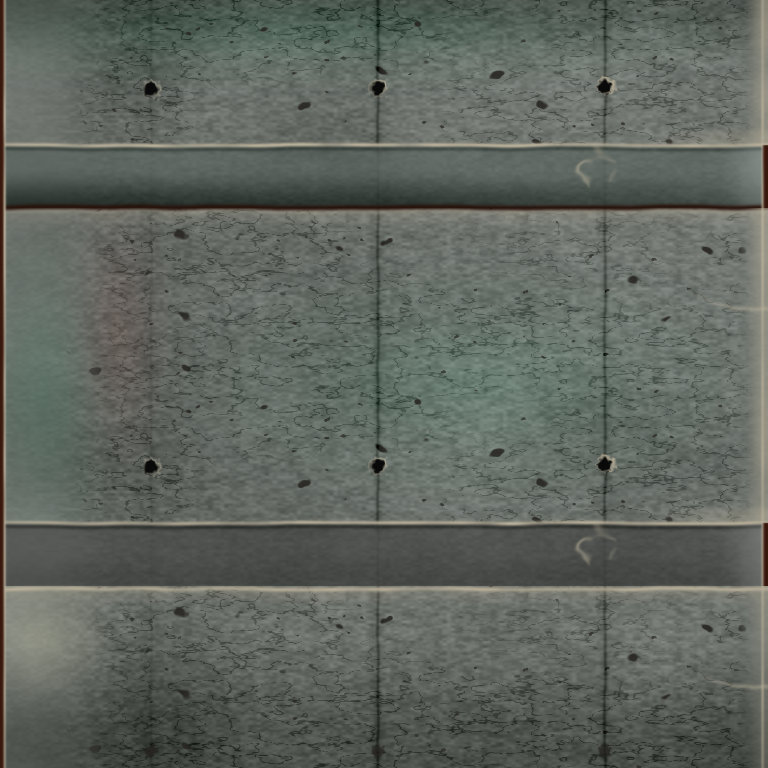
Give the GLSL for this texture, as a WebGL 1 fragment shader.

```glsl
precision highp float;
uniform vec2 u_resolution;

const float PERIOD = 0.492;         // height of one panel plus its groove
const float GROOVE_BASE = 0.237;    // lower edge of the lower groove
const float GROOVE_HEIGHT = 0.082;
const float SEAM_START = 0.1966;
const float SEAM_STEP = 0.2956;
const float SEAM_WIDTH = 0.0022;
const float HOLE_HEIGHT = 0.156;    // measured from the groove base
const float HOLE_RADIUS = 0.0088;
const float FAINT_HOLE_Y = 0.022;
const float EDGE_LEFT = 0.006;
const float EDGE_RIGHT = 0.993;
const float GRAIN = 0.085;

const vec3 CONCRETE = vec3(0.43, 0.45, 0.43);
const vec3 GROOVE = vec3(0.325, 0.335, 0.325);
const vec3 CREAM = vec3(0.74, 0.70, 0.61);
const vec3 RUST = vec3(0.22, 0.09, 0.05);
const vec3 PIT = vec3(0.14, 0.13, 0.12);
const vec3 HOLE = vec3(0.03, 0.035, 0.03);
const vec3 GREEN_TINT = vec3(-0.035, 0.02, 0.0);
const vec3 RED_TINT = vec3(0.02, -0.035, -0.03);

float hash(vec2 p) {
  return fract(sin(dot(p, vec2(127.1, 311.7))) * 43758.5453);
}

float noise(vec2 p) {
  vec2 i = floor(p), f = fract(p);
  f = f * f * (3.0 - 2.0 * f);
  return mix(mix(hash(i), hash(i + vec2(1.0, 0.0)), f.x),
             mix(hash(i + vec2(0.0, 1.0)), hash(i + 1.0), f.x), f.y);
}

float fbm(vec2 p) {
  float sum = 0.0, amp = 0.5;
  for (int i = 0; i < 4; i++) {
    sum += amp * noise(p);
    p = p * 2.03 + 17.3;
    amp *= 0.5;
  }
  return sum;
}

float blob(vec2 p, vec2 centre, vec2 radius) {
  vec2 q = (p - centre) / radius;
  return exp(-dot(q, q));
}

float soft(float d, float width) {
  return exp(-d * d / (width * width));
}

// Scattered flat pits, one candidate per cell
float pits(vec2 p, float cells, float chance) {
  vec2 g = p * cells, id = floor(g);
  vec2 centre = 0.3 + 0.4 * vec2(hash(id + 3.1), hash(id + 8.7));
  vec2 q = fract(g) - centre;
  q.y = q.y * 1.7 + q.x * (hash(id + 5.3) - 0.5) * 1.6;
  float radius = mix(0.06, 0.17, hash(id + 1.9));
  float d = length(q) + 0.14 * (noise(g * 9.0) - 0.5);
  return step(hash(id), chance) * (1.0 - smoothstep(radius - 0.05, radius + 0.05, d));
}

void main() {
  vec2 uv = gl_FragCoord.xy / u_resolution;
  float px = 1.0 / min(u_resolution.x, u_resolution.y);
  float row = floor((uv.y - GROOVE_BASE) / PERIOD);
  vec2 p = vec2(uv.x, uv.y - GROOVE_BASE - row * PERIOD);
  float upper = step(0.5, row);
  float lowest = step(row, -0.5);
  float panel = smoothstep(-px, px, p.y - GROOVE_HEIGHT);
  float wear = smoothstep(0.05, 0.16, uv.x) * (1.0 - smoothstep(0.95, 0.99, uv.x));

  // Broad discolouration of the panels
  float cloud = fbm(uv * vec2(5.0, 7.0) + 2.0) - 0.47;
  vec3 col = CONCRETE + cloud * 0.14;
  col += GREEN_TINT * (blob(uv, vec2(0.06, 0.49), vec2(0.07, 0.14))
       + blob(uv, vec2(0.62, 0.5), vec2(0.24, 0.1)) + blob(uv, vec2(0.4, 0.96), vec2(0.4, 0.05)));
  col += RED_TINT * blob(uv, vec2(0.15, 0.56), vec2(0.05, 0.13));
  col -= 0.10 * smoothstep(0.92, 1.0, uv.y) + 0.15 * smoothstep(0.19, 0.0, uv.y);
  col -= 0.07 * blob(p, vec2(0.17, 0.155), vec2(0.09, 0.07));
  col -= 0.05 * blob(p, vec2(0.2, 0.3), vec2(0.08, 0.2));
  col += vec3(0.13, 0.12, 0.09) * blob(uv, vec2(0.05, 0.17), vec2(0.07, 0.06));

  // Recessed groove, shaded towards its lower edge
  float depth = 1.0 - smoothstep(0.0, GROOVE_HEIGHT * 0.65, p.y);
  vec3 groove = GROOVE + cloud * 0.10 + upper * vec3(0.045, 0.07, 0.06);
  groove -= depth * mix(0.04, 0.20 - 0.07 * smoothstep(0.5, 0.9, uv.x), upper);
  groove += 0.12 * smoothstep(0.93, 1.0, uv.x);
  col = mix(groove, col, panel);

  // Surface grain and horizontal hairline cracks
  float grain = noise(p * vec2(190.0, 310.0)) + noise(p * vec2(95.0, 220.0) + 9.0) - 1.0;
  col += grain * GRAIN * mix(0.3, 1.0, wear) * mix(0.35, 1.0, panel);
  float ridge = abs(fbm(p * vec2(28.0, 75.0)) - 0.47);
  float cracked = smoothstep(0.45, 0.7, noise(p * vec2(6.0, 9.0) + 4.0));
  cracked = max(cracked, blob(p, vec2(0.76, 0.44), vec2(0.13, 0.07)));
  col -= 0.13 * cracked * wear * panel * (1.0 - smoothstep(0.0, 0.035, ridge));
  float pitted = max(pits(p, 19.0, 0.13), 0.8 * pits(p + 0.37, 47.0, 0.10));
  col = mix(col, PIT, 0.85 * pitted * wear * panel);

  // Vertical seams with their tie holes
  for (int i = 0; i < 3; i++) {
    float k = float(i);
    float x = SEAM_START + k * SEAM_STEP;
    float dx = uv.x - x + 0.002 * (noise(vec2(k, p.y * 35.0)) - 0.5);
    float crisp = mix(0.25, 1.0, step(0.5, k)) * mix(0.15, 1.0, panel);
    col -= crisp * (0.13 * soft(dx, SEAM_WIDTH) + 0.045 * soft(dx, 0.008));
    vec2 q = vec2(uv.x - x, p.y - HOLE_HEIGHT - 0.002 * (k - 1.0));
    float rough = 0.005 * (noise(q * 260.0 + k * 7.0) - 0.5);
    float rim = 1.0 - smoothstep(0.009, 0.014, length(q - vec2(0.002, 0.001)) + rough * 1.6);
    col = mix(col, CREAM, rim * mix(0.4, 0.8, k * 0.5));
    col = mix(col, HOLE, 1.0 - smoothstep(-0.001 - px, 0.001 + px, length(q) + rough - HOLE_RADIUS));
    float faint = length(vec2(uv.x - x, uv.y - FAINT_HOLE_Y)) + rough;
    col = mix(col, PIT, 0.75 * (1.0 - smoothstep(0.006, 0.010, faint)));
  }

  // Pale chips in the groove and by the right edge
  vec2 chip = p - vec2(0.777, 0.05) + 0.018 * (vec2(noise(p * 75.0), noise(p * 75.0 + 31.0)) - 0.5);
  float ring = soft(length(chip) - 0.022, 0.004) * smoothstep(0.3, 0.7, noise(p * 55.0));
  col = mix(col, CREAM, 0.5 * ring);
  float scratch = p.y - 0.367 + 0.2 * (uv.x - 0.94) + 0.012 * (noise(p * 45.0) - 0.5);
  col = mix(col, CREAM, 0.4 * soft(scratch, 0.003) * smoothstep(0.89, 0.96, uv.x));

  // Worn cream edges and the shadow under the upper groove
  float worn = 0.55 + 0.45 * noise(vec2(uv.x * 30.0, row));
  float lip = p.y - GROOVE_HEIGHT + 0.002 * (noise(vec2(uv.x * 18.0, 2.0)) - 0.5);
  float foot = min(p.y, PERIOD - p.y) * sign(PERIOD * 0.5 - p.y);
  foot += 0.002 * (noise(vec2(uv.x * 22.0, 5.0)) - 0.5);
  float below = row + step(PERIOD * 0.5, p.y);
  float shadowed = step(0.5, below);
  col -= 0.12 * soft(lip + 0.005, 0.003);
  col = mix(col, CREAM, worn * soft(lip, 0.0026));
  col = mix(col, CREAM, 0.35 * soft(lip - 0.008, 0.012) * smoothstep(0.8, 1.0, uv.x) * panel);
  col = mix(col, CREAM, worn * mix(0.9, 0.4, shadowed) * soft(foot + 0.004, 0.003));
  col = mix(col, CREAM, 0.22 * worn * soft(foot + 0.009, 0.012) * panel);
  col = mix(col, RUST * 0.7, shadowed * 0.9 * soft(foot - 0.001, 0.0035));

  // Side borders
  float glow = smoothstep(0.965, 1.0, uv.x) * mix(0.55, 0.3, lowest) * panel;
  col = mix(col, CREAM, glow * (0.6 + 0.4 * noise(uv * vec2(9.0, 24.0))));
  float left = 1.0 - smoothstep(-px, px, uv.x - EDGE_LEFT);
  float right = smoothstep(-px, px, uv.x - EDGE_RIGHT) * (1.0 - panel);
  col = mix(col, RUST, max(left, right));
  float border = max(soft(uv.x - EDGE_LEFT, 0.002), 0.8 * soft(uv.x - EDGE_RIGHT, 0.002));
  col = mix(col, CREAM, border * (0.5 + 0.4 * noise(vec2(3.0, uv.y * 20.0))));

  gl_FragColor = vec4(clamp(col, 0.0, 1.0), 1.0);
}
```
